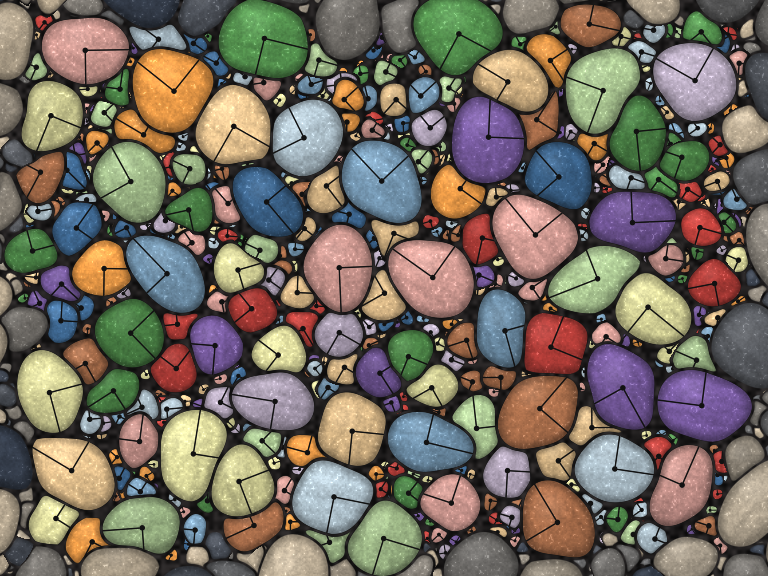
Reproduce this texture procedurally as a Shadertoy shader.

```glsl
// Packed painted pebbles, outlined and marked with centre dots and axis lines, framed by bare stones.
#define LEVELS 6          // size classes, largest first
#define CELL 0.136        // lattice pitch of the largest class
#define SHRINK 0.71       // pitch ratio between classes
#define DENSITY 0.90      // chance that a lattice cell holds a stone
#define JITTER 0.46       // spread of centres inside a cell
#define GAP 0.0006        // half the space between stones
#define INK_WIDTH 0.0011  // half width of the axis lines
#define DOT_RADIUS 0.0046
#define OUTLINE 0.0016
#define BORDER 0.03       // margin left unpainted
#define GRAIN 0.42        // strength of the mineral texture

struct Stone {
    float dist;    // signed distance, negative inside
    float radius;
    vec2 centre;
    vec2 local;    // position along the stone's own axes
    vec3 seed;
};

const vec3 PAINTS[13] = vec3[13](
    vec3(0.24, 0.40, 0.56), vec3(0.44, 0.57, 0.67), vec3(0.66, 0.73, 0.77),
    vec3(0.30, 0.52, 0.28), vec3(0.62, 0.72, 0.53), vec3(0.83, 0.82, 0.59),
    vec3(0.85, 0.56, 0.26), vec3(0.85, 0.72, 0.53), vec3(0.70, 0.24, 0.22),
    vec3(0.42, 0.32, 0.56), vec3(0.69, 0.64, 0.72), vec3(0.77, 0.57, 0.54),
    vec3(0.63, 0.41, 0.28));

vec3 hash3(vec3 p) {
    p = fract(p * vec3(0.1031, 0.1030, 0.0973));
    p += dot(p, p.yxz + 33.33);
    return fract((p.xxy + p.yxx) * p.zyx);
}

float noise(vec2 p) {
    vec2 i = floor(p), f = fract(p);
    f = f * f * (3.0 - 2.0 * f);
    float low = mix(hash3(vec3(i, 7.0)).x, hash3(vec3(i + vec2(1, 0), 7.0)).x, f.x);
    float high = mix(hash3(vec3(i + vec2(0, 1), 7.0)).x, hash3(vec3(i + 1.0, 7.0)).x, f.x);
    return mix(low, high, f.y);
}

mat2 rotation(float a) { return mat2(cos(a), sin(a), -sin(a), cos(a)); }

float smoothMax(float a, float b, float k) {
    float h = max(k - abs(a - b), 0.0) / k;
    return max(a, b) + h * h * k * 0.25;
}

// Closest stone of one size class, cut where it meets its neighbours
Stone nearest(vec2 p, int level) {
    float cell = CELL * pow(SHRINK, float(level));
    float density = level == 0 ? 0.68 * DENSITY : DENSITY;
    mat2 lattice = rotation(0.4 + 0.6 * float(level));
    vec2 home = floor(lattice * p / cell);
    Stone best = Stone(1.0, cell, p, vec2(0), vec3(0));
    float second = 1.0;
    for (int j = -1; j <= 1; j++)
    for (int i = -1; i <= 1; i++) {
        vec2 id = home + vec2(i, j);
        vec3 place = hash3(vec3(id, float(level) * 17.0 + 3.0));
        if (place.z > density) continue;
        vec3 seed = hash3(vec3(id + 41.0, float(level) * 13.0 + 5.0));
        vec2 centre = (id + 0.5 + (place.xy - 0.5) * JITTER) * cell * lattice;
        vec2 q = rotation(seed.x * 6.2832) * (p - centre) + 1e-5;
        float radius = cell * mix(0.45, 0.57, seed.y);
        float stretch = 0.22 * fract(seed.z * 7.3);
        vec2 axes = radius * vec2(1.0 + stretch, 1.0 - stretch);
        float angle = atan(q.y, q.x);
        float outline = 1.0 + 0.04 * cos(3.0 * angle + 40.0 * seed.y) + 0.025 * cos(4.0 * angle + 30.0 * seed.z);
        float k = length(q / axes);
        float d = k * (k - outline) / length(q / (axes * axes));
        if (d < best.dist) {
            second = best.dist;
            best = Stone(d, radius, centre, q, seed);
        } else second = min(second, d);
    }
    best.dist = smoothMax(best.dist, (best.dist - second) * 0.5, 0.25 * best.radius) + GAP;
    return best;
}

// Whether larger stones leave a stone's centre free
bool isClear(Stone s, int level) {
    for (int k = 0; k < level; k++)
        if (nearest(s.centre, k).dist < 0.25 * s.radius) return false;
    return true;
}

bool isKept(Stone s, int level) {
    for (int k = 0; k < level; k++) {
        Stone larger = nearest(s.centre, k);
        if (larger.dist < 0.25 * s.radius && isClear(larger, k)) return false;
    }
    return true;
}

float ray(vec2 q) { return q.x > 0.0 ? abs(q.y) : length(q); }

vec3 paintStone(Stone s, vec2 p, float aspect, float pixel, vec3 gapColor) {
    vec2 c = s.centre;
    float edge = min(min(c.x, aspect - c.x), min(c.y, 1.0 - c.y));
    bool painted = edge > BORDER + 0.035 * fract(s.seed.x * 9.7);
    float pick = fract(s.seed.z * 31.7 + s.seed.x * 5.3);
    vec3 bare = mix(vec3(0.19, 0.22, 0.27), vec3(0.79, 0.72, 0.61), pick);
    vec3 color = painted ? PAINTS[int(pick * 13.0)] : bare;
    color *= 0.92 + 0.2 * s.seed.y;

    // Mineral texture and pale flecks
    float strata = noise(s.local * vec2(28.0, 95.0) + s.seed.xy * 90.0);
    float grain = 0.55 * noise(p * 210.0) + 0.45 * noise(p * 430.0 + 9.0);
    color *= 1.0 + GRAIN * (0.65 * grain + 0.35 * strata - 0.5);
    color += 0.14 * smoothstep(0.72, 0.9, grain);

    // Rounded light from above
    float slope = dot((p - c) / s.radius, vec2(-0.35, 0.9));
    color *= 0.99 + 0.11 * slope;
    color *= mix(0.66, 1.0, smoothstep(0.0, 0.28, -s.dist / s.radius));
    color += 0.07 * smoothstep(0.6, 0.0, length((p - c) / s.radius - vec2(-0.2, 0.4)));

    // Outline, two perpendicular axes and the centre dot
    if (painted) {
        vec2 q = s.local;
        if (s.seed.y > 0.5) q.y = -q.y;
        float ink = min(ray(q), ray(q.yx)) - min(INK_WIDTH, 0.055 * s.radius);
        ink = min(ink, length(q) - min(DOT_RADIUS, 0.2 * s.radius));
        ink = min(ink, -s.dist - OUTLINE);
        color = mix(vec3(0.07), color, smoothstep(-0.5 * pixel, 0.7 * pixel, ink));
    }
    return mix(gapColor, color, smoothstep(0.0, 1.5 * pixel, -s.dist));
}

void mainImage(out vec4 fragColor, in vec2 fragCoord) {
    float pixel = 1.0 / iResolution.y;
    float aspect = iResolution.x * pixel;
    vec2 p = fragCoord * pixel;
    vec3 gapColor = vec3(0.14, 0.13, 0.13) * (0.3 + 1.1 * noise(p * 120.0));
    vec3 color = gapColor;
    float cover = 1.0;

    // Larger stones carve the smaller ones around them
    for (int level = 0; level < LEVELS; level++) {
        Stone s = nearest(p, level);
        if (s.dist > 0.25 * s.radius || !isKept(s, level)) continue;
        s.dist = smoothMax(s.dist, 2.0 * GAP - cover, 0.2 * s.radius);
        if (s.dist < 0.0) {
            color = paintStone(s, p, aspect, pixel, gapColor);
            break;
        }
        cover = min(cover, s.dist);
    }
    fragColor = vec4(clamp(color, 0.0, 1.0), 1.0);
}
```
